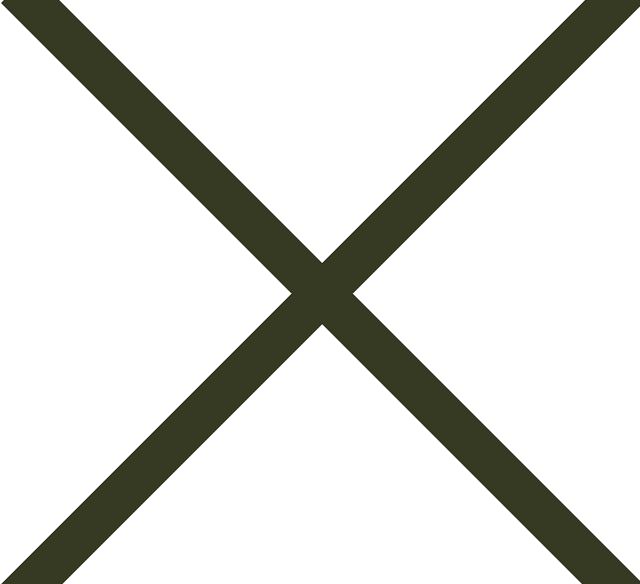
Reproduce this background procedurally as a WebGL 1 fragment shader.

```glsl
precision highp float;
// Draws a large dark olive diagonal cross with a thin darker rim on white.

uniform vec2 u_resolution;

// Lengths are in canvas heights, measured from the canvas centre.
const vec2 CROSS_CENTER = vec2(0.0038, -0.0028);
const float ARM_HALF_WIDTH = 0.0370;
const float ARM_HALF_LENGTH = 0.7408;
const float RIM_WIDTH = 0.0018;

const vec3 PAPER = vec3(1.0);
const vec3 OLIVE = vec3(0.214, 0.227, 0.133);
const vec3 RIM = vec3(0.15, 0.16, 0.08);

// Signed distance to an axis-aligned box.
float boxDistance(vec2 p, vec2 halfSize) {
  vec2 d = abs(p) - halfSize;
  return length(max(d, 0.0)) + min(max(d.x, d.y), 0.0);
}

// Two equal bars crossing at right angles.
float crossDistance(vec2 p) {
  vec2 bar = vec2(ARM_HALF_LENGTH, ARM_HALF_WIDTH);
  return min(boxDistance(p, bar), boxDistance(p.yx, bar));
}

// Coverage inside a distance field, softened over one pixel.
float coverage(float dist, float pixel) {
  return clamp(0.5 - dist / pixel, 0.0, 1.0);
}

void main() {
  float pixel = 1.0 / u_resolution.y;
  vec2 p = (gl_FragCoord.xy - 0.5 * u_resolution) * pixel - CROSS_CENTER;

  // Turn by 45 degrees so the bars lie along the axes.
  vec2 turned = vec2(p.x + p.y, p.y - p.x) * sqrt(0.5);
  float dist = crossDistance(turned);

  // Rim first, then the fill inside it.
  vec3 color = mix(PAPER, RIM, coverage(dist, pixel));
  color = mix(color, OLIVE, coverage(dist + RIM_WIDTH, pixel));
  gl_FragColor = vec4(color, 1.0);
}
```
